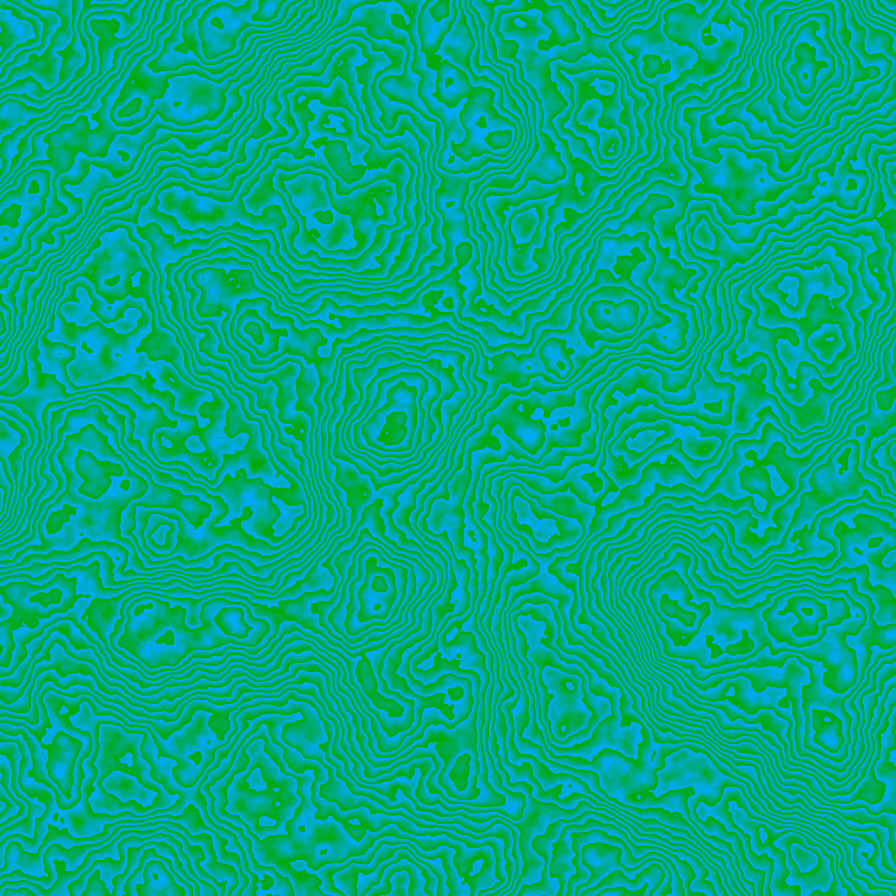
Write a three.js fragment shader that draws this texture.

```glsl
varying vec2 vUv;

const float GREEN_LEVEL = 0.667;
const float HILL_FREQUENCY = 4.2;
const float BAND_COUNT = 15.0;
const float OCTAVE_GAIN = 0.43;
const int OCTAVES = 6;

float hash(vec2 cell) {
  return fract(sin(dot(cell, vec2(127.1, 311.7))) * 43758.5453);
}

vec2 cellGradient(vec2 cell) {
  float angle = 6.28318 * hash(cell);
  return vec2(cos(angle), sin(angle));
}

float cornerSlope(vec2 cell, vec2 local, vec2 corner) {
  return dot(cellGradient(cell + corner), local - corner);
}

// Gradient noise with quintic blending
float gradientNoise(vec2 p) {
  vec2 cell = floor(p);
  vec2 f = p - cell;
  vec2 blend = f * f * f * (f * (f * 6.0 - 15.0) + 10.0);
  float bottom = mix(cornerSlope(cell, f, vec2(0.0, 0.0)),
                     cornerSlope(cell, f, vec2(1.0, 0.0)), blend.x);
  float top = mix(cornerSlope(cell, f, vec2(0.0, 1.0)),
                  cornerSlope(cell, f, vec2(1.0, 1.0)), blend.x);
  return mix(bottom, top, blend.y);
}

// Terrain height: each octave is turned to hide the lattice
float terrain(vec2 p, float gain) {
  mat2 turnAndDouble = mat2(1.6, 1.2, -1.2, 1.6);
  float height = 0.0;
  float amplitude = 1.0;
  for (int i = 0; i < OCTAVES; i++) {
    height += amplitude * gradientNoise(p);
    p = turnAndDouble * p + vec2(17.3, 9.1);
    amplitude *= gain;
  }
  return height;
}

// Sawtooth whose sudden drop is softened over the given width
float softSawtooth(float x, float width) {
  float phase = fract(x);
  float w = clamp(width, 0.001, 0.5);
  return min(phase / (1.0 - w), (1.0 - phase) / w);
}

void main() {
  float level = BAND_COUNT * terrain(vUv * HILL_FREQUENCY + vec2(3.7, 8.2), OCTAVE_GAIN);
  float blue = softSawtooth(level, fwidth(level));
  gl_FragColor = vec4(0.0, GREEN_LEVEL, blue, 1.0);
}
```
